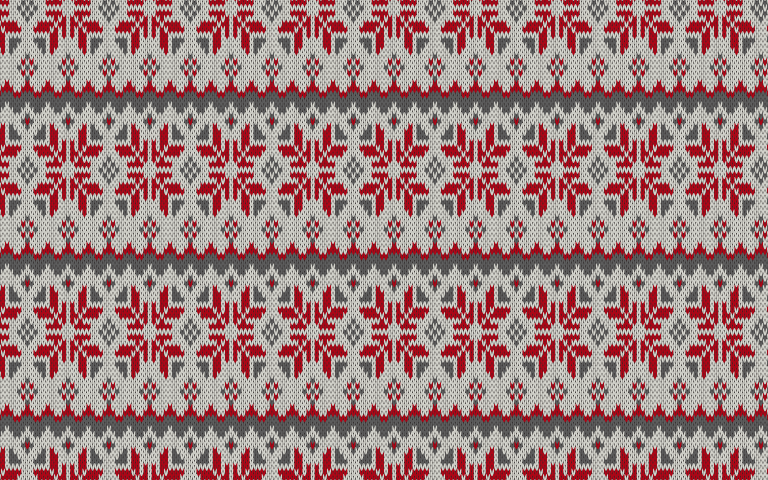
A WebGL 2 fragment shader for this pattern:

```glsl
#version 300 es
precision highp float;

#define STITCH vec2(0.00849, 0.01125)
#define STAR_CENTRE vec2(0.142, 0.646)
#define REPEAT vec2(20.0, 30.0)
#define SLANT 0.85
#define SAMPLES 4
#define CREAM vec3(0.86, 0.86, 0.83)
#define GREY vec3(0.38, 0.38, 0.38)
#define RED vec3(0.72, 0.02, 0.09)
#define GROOVE vec3(0.17, 0.15, 0.15)

uniform vec2 u_resolution;
out vec4 fragColor;

// Exact integer remainder for whole-numbered floats
float wrap(float n, float period) {
    return floor(mod(n + 0.5, period));
}

// Yarn colour of a stitch; rows count downward from the star centre
vec3 yarn(float column, float row) {
    float dx = abs(wrap(column + 10.0, REPEAT.x) - 10.0);
    float r = wrap(row + 10.0, REPEAT.y) - 10.0;
    float dy = abs(r);
    float tenth = min(dx, 10.0 - dx);
    float fifth = min(tenth, 5.0 - tenth);

    // Eight-petalled star with corner wedges and lattice diamonds
    if (dy <= 8.0) {
        float a = min(dx, dy);
        float b = max(dx, dy);
        bool petal = a >= 1.0 && a <= 4.0 && b > a && b <= a + 4.0;
        bool stripe = a == 2.0 && b >= 4.0;
        if (petal && !stripe) return RED;
        if (a >= 6.0 && dx + dy <= 14.0) return GREY;
        float ring = 10.0 - dx + dy;
        if (ring == 0.0 || ring == 2.0) return GREY;
    }

    // Small diamonds with a red heart
    float diamond = tenth + abs(r + 9.0);
    if (diamond == 0.0) return RED;
    if (diamond == 1.0) return GREY;

    // Little flowers
    float fy = abs(r - 11.0);
    if (tenth == 1.0 && fy == 1.0) return RED;
    if (tenth * fy == 0.0 && (tenth + fy == 2.0 || tenth + fy == 0.0)) return GREY;

    // Red zigzag above a toothed grey band
    if (r == 14.0 && fifth == 0.0) return RED;
    if (r == 15.0 && fifth <= 1.0) return RED;
    if (r == 16.0) return fifth == 2.0 ? RED : GREY;
    if (r == 17.0) return GREY;
    if (r == 18.0 && fifth >= 1.0) return GREY;
    if (r == 19.0 && fifth == 2.0) return GREY;
    return CREAM;
}

// Each stitch is a V made of two slanted, rounded lobes
vec3 knit(vec2 p) {
    vec2 grid = (p - STAR_CENTRE) / STITCH;
    float column = floor(grid.x + 0.5);
    float across = 2.0 * abs(grid.x - column);
    float along = grid.y - SLANT * (across - 0.5) + 0.5;
    float row = floor(along);

    vec2 q = abs(2.0 * vec2(across, along - row) - 1.0);
    float lobe = 1.06 - dot(q * q, q);
    float face = smoothstep(0.0, 0.3, lobe);
    float shade = 1.0 - 0.12 * q.x * q.x;
    return mix(GROOVE, yarn(column, -row) * shade, face);
}

void main() {
    // Average a grid of samples for smooth edges
    vec3 sum = vec3(0.0);
    for (int j = 0; j < SAMPLES; j++) {
        for (int i = 0; i < SAMPLES; i++) {
            vec2 offset = (vec2(i, j) + 0.5) / float(SAMPLES) - 0.5;
            sum += knit((gl_FragCoord.xy + offset) / u_resolution.y);
        }
    }
    fragColor = vec4(sum / float(SAMPLES * SAMPLES), 1.0);
}
```
